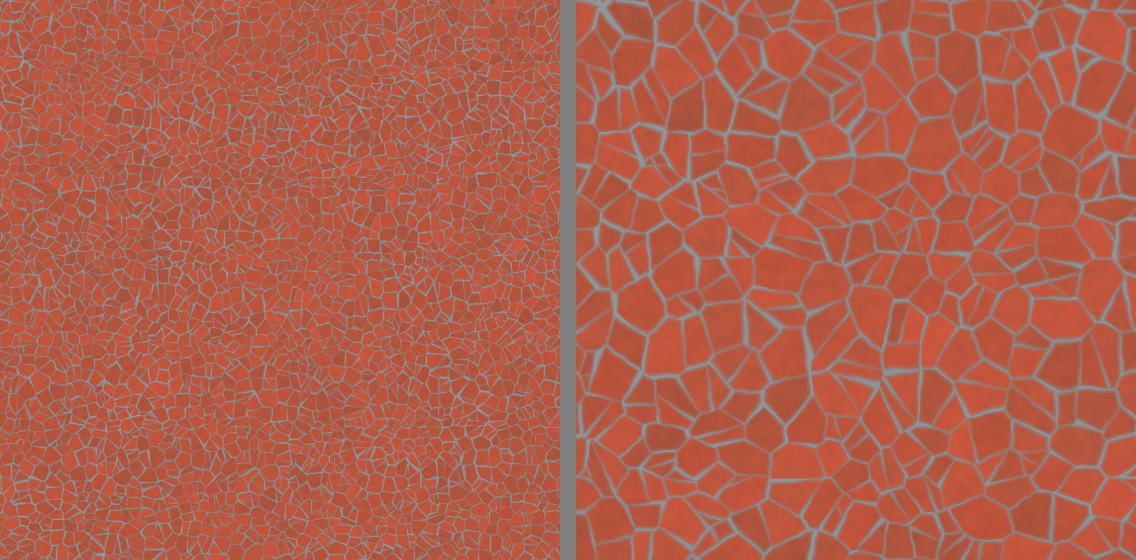
Left, the full canvas; right, a detail of the centre.
Reproduce this texture procedurally as a Shadertoy shader.

```glsl
// Crazy paving of broken terracotta chips set in blue-grey grout.
// A weighted cellular diagram gives straight-sided chips; some are snapped
// in two, and every joint has its own width and taper.

const float CELLS = 47.0;         // cells across the canvas
const float SIZE_SPREAD = 0.26;   // weight range, mixes big and small chips
const float SPLIT_SHARE = 0.36;   // share of chips snapped in two
const float JOINT_MIN = 0.012;    // half widths in cell units
const float JOINT_RANGE = 0.085;
const float JOINT_TAPER = 0.26;
const float SOFTNESS = 0.0017;    // half width of chip edges, in canvas units
const vec3 CHIP_DULL = vec3(0.655, 0.328, 0.242);
const vec3 CHIP_BRIGHT = vec3(0.785, 0.328, 0.232);
const vec3 GROUT_DARK = vec3(0.490, 0.475, 0.475);
const vec3 GROUT_LIGHT = vec3(0.570, 0.600, 0.615);

float hash(vec2 p) {
    vec3 q = fract(p.xyx * vec3(0.1031, 0.1030, 0.0973));
    q += dot(q, q.yzx + 33.33);
    return fract((q.x + q.y) * q.z);
}

vec2 site(vec2 id) {
    return id + vec2(hash(id + 11.3), hash(id + 57.7));
}

float weight(vec2 id) {
    return SIZE_SPREAD * hash(id + 91.9);
}

// Rotated, self-bending sines, roughly -1 to 1
float layeredSines(vec2 p) {
    float sum = 0.0, amp = 0.5;
    for (int i = 0; i < 4; i++) {
        p = mat2(0.8, 0.6, -0.6, 0.8) * p + 1.7;
        sum += amp * sin(p.x + 1.3 * sin(p.y)) * cos(0.8 * p.y);
        p *= 1.73;
        amp *= 0.7;
    }
    return sum;
}

// Uneven chip density and slightly ragged edges
vec2 warp(vec2 p) {
    p.y += 0.22 * sin(0.85 * p.y + 0.9 * sin(0.21 * p.x));
    p.x += 0.20 * sin(0.70 * p.x + 1.1 * sin(0.33 * p.y));
    return p + 0.012 * sin(p.yx * 9.0 + 2.0 * sin(p * 5.3));
}

// Returns the signed distance to the grout; chipId names the piece
float chips(vec2 p, float widthScale, out vec2 chipId) {
    vec2 base = floor(p), own = base;
    float best = 1e5;
    for (int j = -2; j <= 2; j++)
    for (int i = -2; i <= 2; i++) {
        vec2 id = base + vec2(i, j);
        vec2 r = p - site(id);
        float power = dot(r, r) - weight(id);
        if (power < best) { best = power; own = id; }
    }

    // Straight joints towards the neighbours
    vec2 a = site(own);
    float gap = 1e5;
    for (int j = -2; j <= 2; j++)
    for (int i = -2; i <= 2; i++) {
        if (i == 0 && j == 0) continue;
        vec2 id = own + vec2(i, j);
        vec2 b = site(id), r = p - b;
        float span = max(distance(a, b), 0.02);
        vec2 along = vec2(a.y - b.y, b.x - a.x) / span;
        float d = (dot(r, r) - weight(id) - best) / (2.0 * span);
        float h = hash(own * 1.37 + id * 2.11);
        float taper = (hash(own * 3.17 + id * 1.73) - 0.5) * JOINT_TAPER;
        float halfWidth = JOINT_MIN + JOINT_RANGE * h * h
                        + taper * dot(p - 0.5 * (a + b), along);
        gap = min(gap, d - widthScale * clamp(halfWidth, 0.006, 0.15));
    }

    // Crack across some chips
    chipId = own;
    if (hash(own + 23.1) < SPLIT_SHARE) {
        float angle = 6.2832 * hash(own + 37.9);
        vec2 across = vec2(cos(angle), sin(angle));
        float side = dot(p - a, across) - 0.2 * (hash(own + 71.3) - 0.5);
        float taper = 0.06 * dot(p - a, vec2(-across.y, across.x));
        gap = min(gap, abs(side) - widthScale * clamp(0.028 + taper, 0.006, 0.10));
        chipId += 0.37 * step(0.0, side);
    }
    return gap;
}

void mainImage(out vec4 fragColor, in vec2 fragCoord) {
    float canvas = min(iResolution.x, iResolution.y);
    vec2 p = fragCoord / canvas * CELLS + 100.0;
    float blur = CELLS * max(SOFTNESS, 0.7 / canvas);

    float region = layeredSines(p * 0.24);
    vec2 chipId;
    float gap = chips(warp(p), 1.0 + 0.18 * region, chipId);

    // Fired clay: a tone per chip, broad drifts and fine mottling
    float tone = hash(chipId * 7.13 + 5.0);
    float drift = layeredSines(p * 0.17 + 40.0);
    float mottle = layeredSines(p * 5.0 + 60.0 * tone);
    float fired = 0.52 + 0.62 * (tone - 0.5) + 0.14 * drift + 0.13 * mottle;
    vec3 chip = mix(CHIP_DULL, CHIP_BRIGHT, clamp(fired, 0.0, 1.0));
    chip *= 1.0 + 0.05 * (hash(chipId * 3.7 + 19.0) - 0.5) + 0.025 * mottle;

    // Grout, darker where it is thin
    float depth = smoothstep(0.0, 0.07, -gap);
    float pale = 0.50 + 0.35 * depth + 0.15 * region;
    vec3 grout = mix(GROUT_DARK, GROUT_LIGHT, clamp(pale, 0.0, 1.0));

    float cover = smoothstep(-blur, blur, gap);
    fragColor = vec4(mix(grout, chip, cover), 1.0);
}
```
